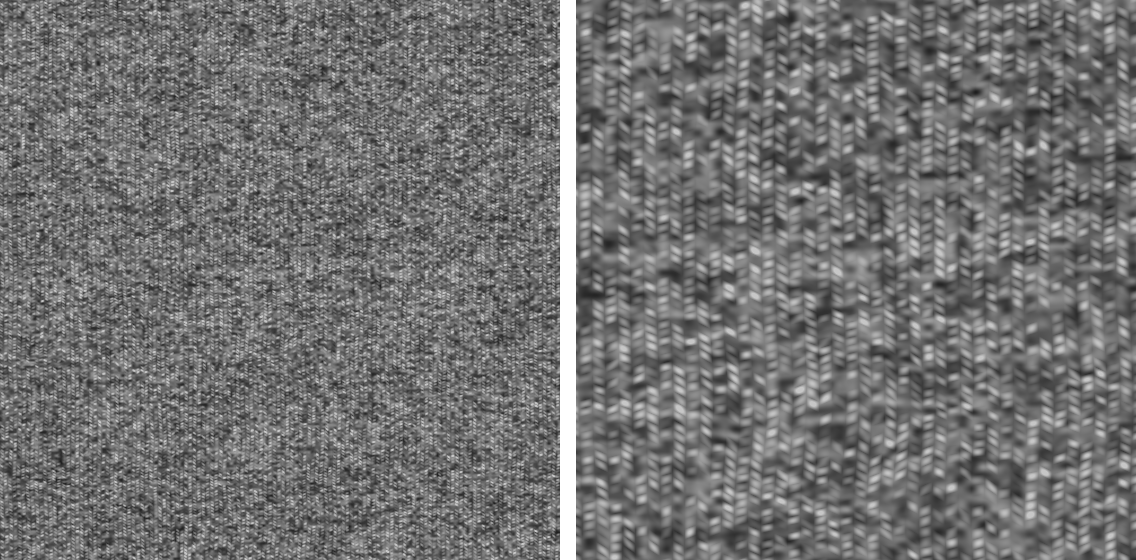
Left: the whole. Right: its middle third, enlarged.
A WebGL 1 fragment shader for this texture:

```glsl
precision highp float;

uniform vec2 u_resolution;

const float PI = 3.14159265;
const vec2 STITCHES = vec2(128.0, 182.0);

float hash(vec2 cell) {
  vec3 q = fract(cell.xyx * vec3(0.1031, 0.1030, 0.0973));
  q += dot(q, q.yzx + 33.33);
  return fract((q.x + q.y) * q.z);
}

// Smooth value noise centred on zero
float noise(vec2 p) {
  vec2 cell = floor(p);
  vec2 f = fract(p);
  f = f * f * (3.0 - 2.0 * f);
  float low = mix(hash(cell), hash(cell + vec2(1.0, 0.0)), f.x);
  float high = mix(hash(cell + vec2(0.0, 1.0)), hash(cell + vec2(1.0)), f.x);
  return mix(low, high, f.y) - 0.5;
}

// Rounded, slanted stitches in columns, each with its own brightness
float stitches(vec2 p, float relief, float variation) {
  float column = floor(p.x);
  float side = mod(column, 2.0);
  float across = fract(p.x) - 0.5;
  float slant = mix(0.7, -0.35, side);
  float y = p.y + 0.5 * side + slant * across;
  float along = fract(y) - 0.5;
  float bump = cos(PI * across) * cos(PI * along);
  float tone = hash(vec2(column, floor(y)) + 17.0) - 0.5;
  return bump * (relief + variation * tone);
}

// Uneven yarn: short fibres plus longer dark and light runs
float yarn(vec2 p, float fibre, float run) {
  float fibres = noise(p * vec2(1.15, 1.25) + 41.0);
  float wefts = noise(p * vec2(0.22, 0.8) + 83.0);
  float warps = noise(p * vec2(0.8, 0.1) + 129.0);
  return fibre * fibres + run * (wefts + 0.6 * warps);
}

void main() {
  vec2 uv = gl_FragCoord.xy / u_resolution;

  // Slightly wavering threads
  vec2 sway = vec2(noise(uv * 14.0 + 5.0), noise(uv * 18.0 + 61.0));
  vec2 p = uv * STITCHES + sway * vec2(0.6, 1.6);

  float grey = 0.375;
  grey += stitches(p, 0.16, 0.40);
  grey += yarn(p, 0.36, 0.12);
  grey += 0.05 * noise(uv * vec2(9.0, 13.0) + 7.0);

  gl_FragColor = vec4(vec3(clamp(grey, 0.12, 0.78)), 1.0);
}
```
